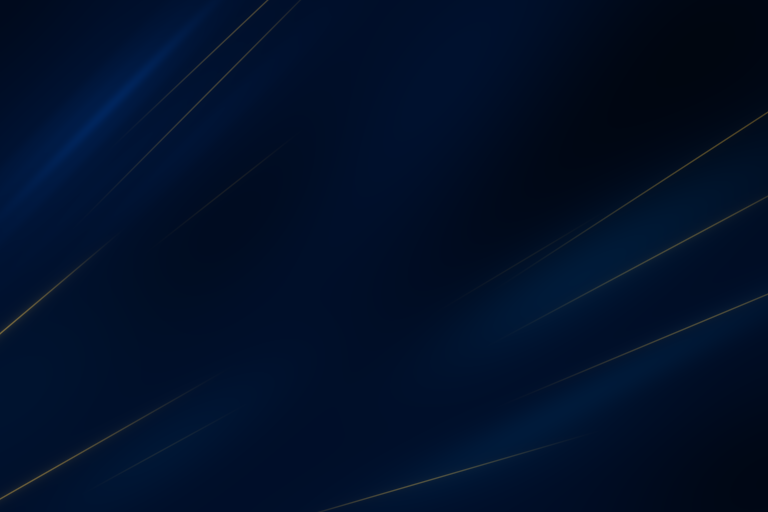
Give the GLSL for this background, as a WebGL 1 fragment shader.

```glsl
precision highp float;

uniform vec2 u_resolution;

// Soft elliptical light; size holds its length and width along the angle.
float glow(vec2 p, vec2 center, float angle, vec2 size) {
    float c = cos(angle), s = sin(angle);
    vec2 q = p - center;
    q = vec2(c * q.x + s * q.y, c * q.y - s * q.x) / size;
    return exp(-dot(q, q));
}

// Thin line with a faint halo, fading out towards both ends.
float streak(vec2 p, vec2 a, vec2 b, float halo) {
    vec2 along = b - a;
    float len = length(along);
    float t = dot(p - a, along) / (len * len);
    float d = abs(along.x * (p.y - a.y) - along.y * (p.x - a.x)) / len;
    float fade = smoothstep(0.0, 0.45, t) * (1.0 - smoothstep(0.45, 1.0, t));
    float core = 1.0 - smoothstep(0.0, 0.0008 + 1.0 / u_resolution.y, d);
    return fade * (core + halo * exp(-d / 0.008));
}

void main() {
    vec2 p = gl_FragCoord.xy / u_resolution * vec2(1.5, 1.0);
    vec3 navy = vec3(0.0, 0.056, 0.16);
    vec3 blue = vec3(0.0, 0.11, 0.25);
    vec3 teal = vec3(0.0, 0.10, 0.15);
    vec3 gold = vec3(0.40, 0.29, 0.05);

    // Dark areas and the pale diagonal band between them
    vec3 color = navy;
    color *= 1.0 - 0.55 * glow(p, vec2(1.42, 0.92), 0.7, vec2(0.40, 0.30));
    color *= 1.0 - 0.35 * glow(p, vec2(1.10, 0.68), 0.75, vec2(0.40, 0.13));
    color *= 1.0 - 0.50 * glow(p, vec2(1.50, 0.06), 0.5, vec2(0.35, 0.20));
    color *= 1.0 - 0.30 * glow(p, vec2(0.0, 1.0), 0.8, vec2(0.30, 0.12));
    color *= 1.0 - 0.25 * glow(p, vec2(0.45, 0.55), 0.7, vec2(0.35, 0.12));
    color += blue * 0.14 * glow(p, vec2(0.88, 0.85), 0.8, vec2(0.45, 0.12));

    // Blue beams at the upper left, with fine diagonal grain
    float across = p.y - p.x;
    float grain = 0.85 + 0.10 * sin(across * 61.0) + 0.05 * sin(across * 143.0 + 1.0);
    float beams = 0.38 * glow(p, vec2(0.13, 0.70), 0.78, vec2(0.38, 0.10));
    beams += 0.45 * glow(p, vec2(0.23, 0.81), 0.785, vec2(0.25, 0.014));
    beams += 0.22 * glow(p, vec2(0.20, 0.795), 0.785, vec2(0.27, 0.04));
    beams += 0.20 * glow(p, vec2(0.38, 0.73), 0.75, vec2(0.30, 0.05));
    color += blue * beams * grain;

    // Teal light below the right lines and in the lower left
    color += teal * 0.38 * glow(p, vec2(1.06, 0.42), 0.55, vec2(0.26, 0.08));
    color += teal * 0.35 * glow(p, vec2(1.32, 0.58), 0.55, vec2(0.30, 0.08));
    color += teal * 0.42 * glow(p, vec2(1.25, 0.28), 0.48, vec2(0.40, 0.04));
    color += teal * 0.25 * glow(p, vec2(0.95, 0.10), 0.35, vec2(0.30, 0.07));
    color += teal * 0.30 * glow(p, vec2(0.32, 0.12), 0.58, vec2(0.28, 0.07));
    color += teal * 0.20 * glow(p, vec2(0.05, 0.25), 0.65, vec2(0.35, 0.14));

    // Golden lines on the left
    float lines = 0.65 * streak(p, vec2(0.74, 1.205), vec2(0.195, 0.69), 0.04);
    lines += 0.60 * streak(p, vec2(0.68, 1.094), vec2(0.127, 0.537), 0.04);
    lines += 0.20 * streak(p, vec2(0.60, 0.754), vec2(0.27, 0.494), 0.1);
    lines += 0.85 * streak(p, vec2(-0.20, 0.179), vec2(0.254, 0.563), 0.35);
    lines += 0.80 * streak(p, vec2(-0.30, -0.146), vec2(0.469, 0.293), 0.30);
    lines += 0.20 * streak(p, vec2(0.15, 0.029), vec2(0.50, 0.221), 0.1);

    // Golden lines on the right
    lines += 0.75 * streak(p, vec2(1.80, 0.976), vec2(0.94, 0.417), 0.06);
    lines += 0.60 * streak(p, vec2(1.70, 0.724), vec2(0.93, 0.312), 0.25);
    lines += 0.65 * streak(p, vec2(1.75, 0.530), vec2(0.95, 0.196), 0.15);
    lines += 0.70 * streak(p, vec2(0.50, -0.036), vec2(1.19, 0.164), 0.15);
    lines += 0.15 * streak(p, vec2(1.20, 0.598), vec2(0.83, 0.377), 0.1);
    color += gold * lines;

    gl_FragColor = vec4(color, 1.0);
}
```
